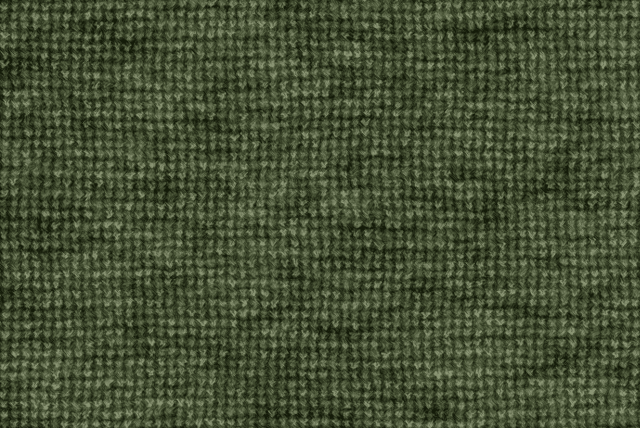
Give the GLSL for this texture, as a Shadertoy shader.

```glsl
float hash(vec2 p) {
    vec3 q = fract(vec3(p.xyx) * 0.1031);
    q += dot(q, q.yzx + 33.33);
    return fract((q.x + q.y) * q.z);
}

// Distance to the nearest scattered point
float cellular(vec2 p) {
    vec2 cell = floor(p);
    float nearest = 2.0;
    for (int y = -1; y <= 1; y++)
    for (int x = -1; x <= 1; x++) {
        vec2 c = cell + vec2(x, y);
        vec2 point = c + vec2(hash(c), hash(c + 71.7));
        nearest = min(nearest, length(point - p));
    }
    return nearest;
}

float segment(vec2 p, vec2 a, vec2 b) {
    vec2 d = b - a;
    return length(p - a - d * clamp(dot(p - a, d) / dot(d, d), 0.0, 1.0));
}

// Light V-shaped loop, mirrored about the centre of its column
float loopStitch(vec2 q, float openness) {
    float d = segment(vec2(abs(q.x), q.y), vec2(0.05, -0.24), vec2(openness, 0.2));
    return 1.0 - smoothstep(0.0, 0.23, d);
}

void mainImage(out vec4 fragColor, in vec2 fragCoord) {
    vec2 uv = fragCoord / iResolution.xy;

    // Knit grid with a gentle pull in the cloth
    vec2 p = uv * vec2(62.0, 43.0);
    p += 0.16 * sin(uv.yx * vec2(15.0, 11.0) + 2.0 * sin(uv * 7.0));
    p += 0.08 * sin(p.yx * vec2(2.3, 1.7) + 1.6 * sin(p * 1.1));
    vec2 fuzzy = p + 0.06 * sin(p.yx * vec2(13.0, 11.0) + 2.0 * sin(p * 4.3));
    vec2 cell = floor(fuzzy);
    vec2 q = fract(fuzzy) - 0.5;
    float shade = hash(cell);

    // Rounded ribs and rows with dark gaps
    vec2 ridge = 0.5 + 0.5 * cos(6.2832 * q);
    float tone = 0.03 + 0.36 * ridge.x + 0.17 * ridge.y;

    // Raised loops, uneven in brightness and spread
    vec2 jitter = 0.18 * (vec2(hash(cell + 19.0), hash(cell + 43.0)) - 0.5);
    float openness = 0.18 + 0.16 * hash(cell + 7.0);
    tone += loopStitch(q + jitter, openness) * (0.2 + 0.45 * shade);

    // Heathered yarn: short streaks along the rows, then wider patches
    tone += 0.45 * (0.45 - cellular(p * vec2(0.24, 0.9)));
    tone += 0.3 * (0.45 - cellular(p * vec2(0.11, 0.3) + 40.0));
    tone += 0.16 * (hash(vec2(floor(p.x * 0.5 + hash(cell.yy) * 9.0), cell.y)) - 0.5);

    // Fuzzy fibres in two directions
    vec2 bend = p + 0.12 * sin(p.yx * 5.0);
    tone += 0.5 * (0.43 - cellular(bend * vec2(4.6, 2.8)));
    tone += 0.4 * (0.43 - cellular(mat2(0.8, 0.6, -0.6, 0.8) * bend * vec2(2.6, 5.0)));

    // Broad unevenness of the dye, lighter towards the right edge
    tone += 0.07 * sin(uv.x * 9.0 + 2.0 * sin(uv.y * 5.0)) * sin(uv.y * 8.0 + 1.0);
    tone += 0.12 * (uv.x - 0.5) * (uv.x - 0.2) - 0.01;

    // Dark to light olive, greener in the middle tones
    tone = clamp(tone, -0.2, 1.3);
    vec3 color = mix(vec3(0.14, 0.17, 0.09), vec3(0.45, 0.49, 0.37), tone);
    color -= vec3(0.03, 0.0, 0.055) * max(tone * (1.0 - tone), 0.0);
    fragColor = vec4(color, 1.0);
}
```
